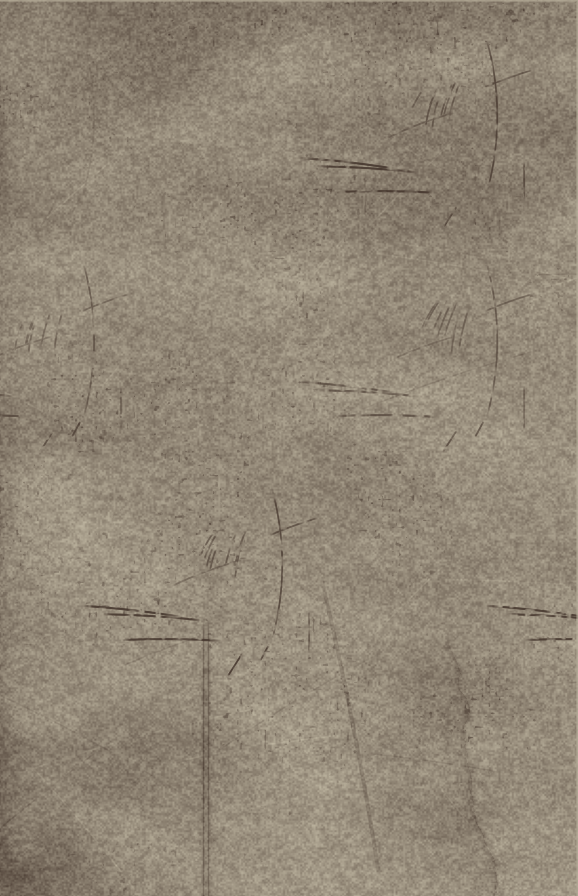
This texture is drawn by a Shadertoy shader. Its source:

```glsl
// Worn grey-brown paper: stretched fbm clouds and fine grain form the sheet,
// looped bent strokes form repeated scratch clusters and long faint creases,
// and distance falloffs form the water stains, fold and pale trimmed edges.

float hash(vec2 p) {
    vec3 h = fract(vec3(p.xyx) * 0.1031);
    h += dot(h, h.yzx + 33.33);
    return fract((h.x + h.y) * h.z);
}

vec2 hash2(float n) {
    return vec2(hash(vec2(n, 3.7)), hash(vec2(n, 91.3)));
}

float noise(vec2 p) {
    vec2 i = floor(p), f = fract(p);
    f = f * f * (3.0 - 2.0 * f);
    vec2 e = vec2(0.0, 1.0);
    return mix(mix(hash(i), hash(i + e.yx), f.x),
               mix(hash(i + e.xy), hash(i + e.yy), f.x), f.y);
}

float fbm(vec2 p) {
    float sum = 0.0, amp = 0.5;
    for (int i = 0; i < 5; i++) {
        sum += amp * noise(p);
        p = mat2(1.6, 1.2, -1.2, 1.6) * p + 17.3;
        amp *= 0.5;
    }
    return sum;
}

// Tapered line from a to b, bowed sideways by bend
float stroke(vec2 p, vec2 a, vec2 b, float bend, float width) {
    float len = length(b - a);
    vec2 dir = (b - a) / len;
    float t = dot(p - a, dir) / len;
    float side = dot(p - a, vec2(-dir.y, dir.x)) - bend * 4.0 * t * (1.0 - t);
    float taper = smoothstep(0.0, 0.12, t) * (1.0 - smoothstep(0.88, 1.0, t));
    return taper * (1.0 - smoothstep(width, width + 0.0014, abs(side)));
}

// One cluster: tall arc with a branch, short nicks, level scrapes and hatching
float scratchCluster(vec2 p, float seed) {
    float thin = 0.0003;
    float s = 0.85 * stroke(p, vec2(-0.008, 0.09), vec2(-0.008, -0.09), 0.013, thin);
    s = max(s, 0.7 * stroke(p, vec2(-0.01, 0.032), vec2(0.045, 0.052), 0.001, thin));
    s = max(s, 0.7 * stroke(p, vec2(0.035, -0.05), vec2(0.035, -0.1), 0.0, thin));
    s = max(s, stroke(p, vec2(-0.01, -0.09), vec2(-0.02, -0.108), 0.0, thin));
    s = max(s, stroke(p, vec2(-0.04, -0.1), vec2(-0.056, -0.125), 0.0, thin));
    for (float i = 0.0; i < 3.0; i++) {
        vec2 a = vec2(-0.22 + 0.022 * i, -0.046 - 0.004 * i * i * 2.4);
        float drop = 0.013 - 0.006 * i;
        s = max(s, stroke(p, a, a + vec2(0.115, -drop), 0.0015, 0.0005));
    }
    for (float i = 0.0; i < 7.0; i++) {
        vec2 r = hash2(seed * 13.0 + i);
        vec2 c = vec2(-0.085 + 0.055 * r.x, 0.03 * r.y);
        vec2 reach = vec2(0.003 + 0.006 * r.y, 0.012 + 0.012 * r.x);
        s = max(s, 0.65 * stroke(p, c - reach, c + reach, 0.001, thin));
    }
    return max(s, 0.5 * stroke(p, vec2(-0.12, -0.025), vec2(-0.04, 0.005), 0.002, thin));
}

// Staggered rows of clusters; the upper left one is nearly worn away
float scratches(vec2 p) {
    float s = 0.0;
    for (float row = 0.0; row < 3.0; row++) {
        for (float col = 0.0; col < 2.0; col++) {
            float shift = 0.21 * step(1.5, row);
            vec2 center = vec2(0.1 + 0.45 * col + shift, 0.87 - 0.25 * row);
            float strength = mix(0.2, 1.0, min(1.0, row + col));
            strength *= 1.0 - 0.25 * step(abs(row - 1.0), 0.1);
            s = max(s, strength * scratchCluster(p - center, row * 2.0 + col));
        }
    }
    return s * smoothstep(0.1, 0.6, noise(p * 170.0));
}

// Long faint creases, some pale and some dark
float creases(vec2 p, float aspect) {
    float s = 0.0;
    for (float i = 0.0; i < 32.0; i++) {
        vec2 c = hash2(i + 40.0) * vec2(aspect, 1.0);
        vec2 r = hash2(i + 140.0);
        float angle = mix(-0.9, 0.9, r.x);
        vec2 reach = mix(0.03, 0.16, r.y * r.y) * vec2(cos(angle), sin(angle));
        float tint = mix(-0.06, 0.045, step(0.45, hash(vec2(i, 7.0))));
        s += tint * stroke(p, c - reach, c + reach, 0.012 * (r.y - 0.5), 0.0002);
    }
    return s * smoothstep(0.2, 0.7, noise(p * 90.0));
}

// Darkening by the tide line, double fold, slanted streak and dirty edges
float stains(vec2 p) {
    float low = 1.0 - smoothstep(0.24, 0.32, p.y);
    float wobble = 0.035 * (fbm(vec2(p.y * 24.0, 5.0)) - 0.5);
    float tide = p.x - (0.557 - 0.18 * p.y + wobble);
    float s = low * (0.07 * exp(-abs(tide) / 0.0025)
            + 0.045 * exp(-abs(tide) / 0.03) * step(tide, 0.0));
    float fold = abs(p.x - 0.23);
    float foldFade = 1.0 - smoothstep(0.29, 0.312, p.y);
    s += foldFade * (0.15 * exp(-abs(fold - 0.0028) / 0.0011) + 0.03 * exp(-fold / 0.006));
    s += 0.07 * stroke(p, vec2(0.355, 0.37), vec2(0.425, 0.01), 0.004, 0.0015);
    float corner = length(p * vec2(1.0, 1.3)) + 0.12 * (fbm(p * 14.0) - 0.5);
    s += 0.12 * (1.0 - smoothstep(0.03, 0.2, corner));
    float dirt = noise(vec2(p.x * 30.0, p.y * 14.0));
    return s + 0.11 * dirt * exp(-p.x / 0.016);
}

vec3 paperColor(float tone) {
    return vec3(0.46, 0.412, 0.358) + vec3(1.0, 1.05, 0.95) * (tone - 0.46);
}

void mainImage(out vec4 fragColor, in vec2 fragCoord) {
    vec2 p = fragCoord / iResolution.y;
    float aspect = iResolution.x / iResolution.y;

    // Broad shading and horizontal clouds
    float tone = 0.587 - 0.045 * smoothstep(0.55, 0.95, p.y);
    tone += 0.05 * (p.x / aspect - 0.5) * (1.0 - p.y);
    tone += 0.21 * (fbm(p * vec2(6.0, 13.0) + 3.0) - 0.485);

    // Paper tooth and sparse dark specks
    tone += 0.125 * (noise(p * 470.0) - 0.5);
    tone += 0.085 * (noise(p * vec2(170.0, 230.0) + 50.0) - 0.5);
    float speckZone = smoothstep(0.4, 0.7, fbm(p * 9.0 + 20.0));
    tone -= 0.13 * speckZone * smoothstep(0.8, 0.95, noise(p * 260.0 + 9.0));

    // Wear
    tone += creases(p, aspect) - stains(p);
    tone = mix(tone, 0.26, 0.85 * scratches(p));

    // Pale trim along the top and right
    float rim = min(aspect - p.x, 1.0 - p.y);
    tone = mix(tone, 0.72, 0.7 * (1.0 - smoothstep(0.001, 0.0025, rim)));
    fragColor = vec4(clamp(paperColor(tone), 0.0, 1.0), 1.0);
}
```
